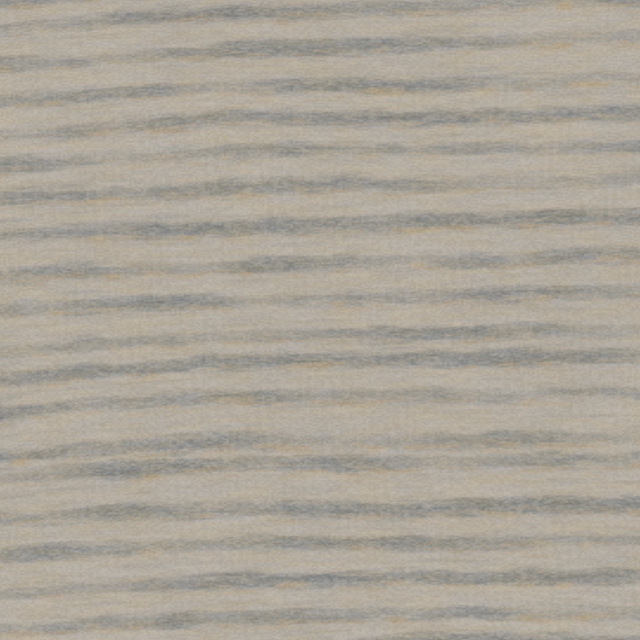
A WebGL 2 fragment shader for this texture:

```glsl
#version 300 es
precision highp float;

#define RINGS 18.5
#define RING_JITTER 0.5
#define STREAK_WIDTH 0.0120
#define WAVINESS 0.010
#define FIBRE_CONTRAST 0.050
#define GRAIN_CONTRAST 0.080
#define TINT_CONTRAST 0.045
#define WOOD vec3(0.709, 0.678, 0.627)
#define STREAK vec3(0.545, 0.545, 0.527)
#define OCHRE vec3(0.715, 0.630, 0.505)

uniform vec2 u_resolution;
out vec4 fragColor;

float hash(vec2 p) {
    return fract(sin(dot(p, vec2(127.1, 311.7))) * 43758.5453);
}

float noise(vec2 p) {
    vec2 cell = floor(p);
    vec2 f = fract(p);
    f = f * f * (3.0 - 2.0 * f);
    return mix(mix(hash(cell), hash(cell + vec2(1.0, 0.0)), f.x),
               mix(hash(cell + vec2(0.0, 1.0)), hash(cell + vec2(1.0, 1.0)), f.x), f.y);
}

float fbm(vec2 p) {
    float sum = 0.0;
    float weight = 0.5;
    for (int i = 0; i < 3; i++) {
        sum += weight * noise(p);
        p = p * 2.03 + 17.3;
        weight *= 0.5;
    }
    return sum / 0.875;
}

// Straightens the gentle arch of the growth rings.
vec2 alongGrain(vec2 p) {
    float rise = 0.066 * p.x - mix(0.050, 0.020, p.y) * p.x * p.x;
    float sway = (noise(p * vec2(3.0, 5.0) + 40.0) - 0.5) * 0.014;
    return vec2(p.x, p.y - rise - sway);
}

// x: darkness of the pore streaks, y: ochre along their lower edges.
vec2 ringStreaks(vec2 g) {
    vec2 result = vec2(0.0);
    float ring = floor(g.y * RINGS);
    float ragged = (fbm(g * vec2(22.0, 150.0)) - 0.5) * 0.015;
    for (int i = -1; i <= 1; i++) {
        float id = ring + float(i);
        float offset = 0.5 + (hash(vec2(id, 3.7)) - 0.5) * RING_JITTER;
        float wave = (fbm(vec2(g.x * 5.0, id * 9.7)) - 0.5) * WAVINESS;
        float d = g.y - (id + offset) / RINGS - wave + ragged;

        // Each streak swells and fades along its ring.
        float swell = fbm(vec2(g.x * 6.0 + 31.0 * hash(vec2(id, 8.1)), id * 5.3));
        float strength = mix(0.35, 0.92, smoothstep(0.25, 0.70, swell));
        float width = STREAK_WIDTH * mix(0.60, 1.25, swell);
        float x = d / width;
        float edge = (x + 0.8) / 0.6;
        result.x = max(result.x, strength * exp(-x * x * (0.5 + 0.5 * x * x)));
        result.y = max(result.y, exp(-edge * edge));
    }
    return result;
}

void main() {
    vec2 p = gl_FragCoord.xy / u_resolution.y;
    vec2 g = alongGrain(p);

    // Fibres run along the grain; the speckle is nearly round.
    float fibre = fbm(g * vec2(18.0, 160.0) + 7.0) - 0.5;
    float fleck = noise(g * vec2(110.0, 320.0) + 23.0);
    float grain = noise(p * vec2(270.0, 370.0)) - 0.5;
    float tint = fbm(g * vec2(24.0, 120.0) + 61.0) - 0.5;
    float cloud = fbm(p * vec2(2.0, 5.0) + 11.0) - 0.5;

    // Pale wood with grey open pores.
    vec2 streak = ringStreaks(g);
    float pores = streak.x * mix(0.60, 1.25, fleck);
    float hairline = smoothstep(0.56, 0.85, fbm(g * vec2(8.0, 105.0) + 83.0));
    vec3 color = mix(WOOD, STREAK, clamp(pores + 0.2 * hairline, 0.0, 1.1));

    // Broken ochre threads beside the streaks.
    float thread = smoothstep(0.48, 0.80, noise(g * vec2(34.0, 220.0) + 5.0));
    color = mix(color, OCHRE, 0.5 * thread * streak.y);

    // Fine tone and warm-cool variation.
    color += fibre * FIBRE_CONTRAST + cloud * 0.012;
    color += grain * GRAIN_CONTRAST * mix(0.65, 1.0, streak.x);
    color += tint * TINT_CONTRAST * vec3(-0.6, 0.0, 1.4);

    fragColor = vec4(clamp(color, 0.0, 1.0), 1.0);
}
```
